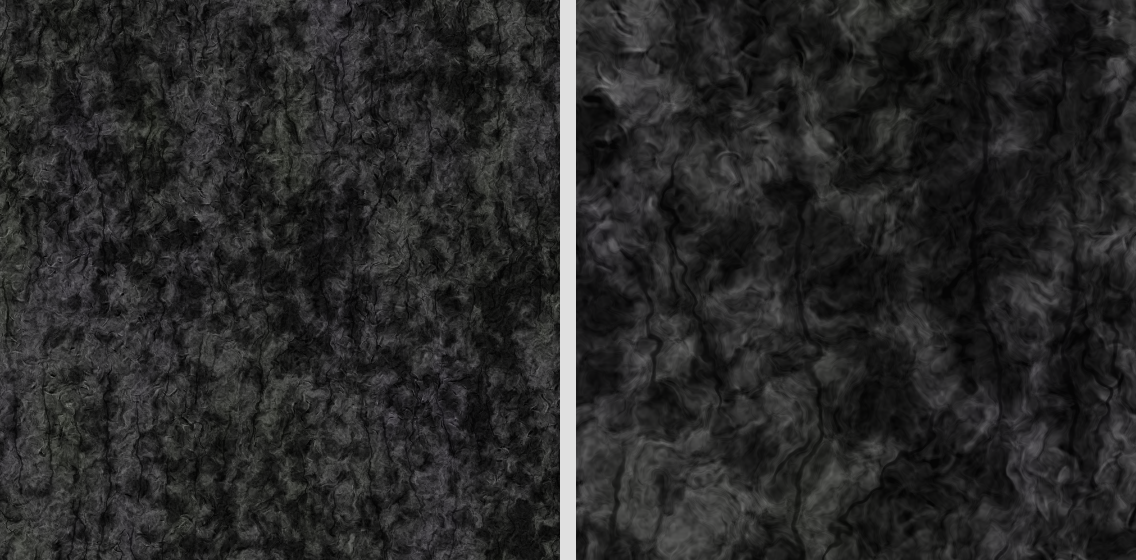
Left: the whole. Right: its middle third, enlarged.
A Shadertoy shader for this texture:

```glsl
#define DARK vec3(0.072, 0.072, 0.071)
#define PALE vec3(0.256, 0.256, 0.254)
#define BLOTCH_SCALE 46.0
#define STREAK_SCALE vec2(27.0, 2.6)
#define GRAIN_SCALE 230.0
#define GRAIN_AMOUNT 0.14
#define RELIEF_AMOUNT 0.30
#define CRACK_AMOUNT 0.6
#define FIBER_AMOUNT 0.13
#define TINT_AMOUNT 0.015

float hash(vec2 p) {
    vec3 q = fract(p.xyx * 0.1031);
    q += dot(q, q.yzx + 33.33);
    return fract((q.x + q.y) * q.z);
}

vec2 hash2(vec2 p) {
    return vec2(hash(p + 17.3), hash(p + 71.9));
}

float noise(vec2 p) {
    vec2 cell = floor(p), f = fract(p);
    f = f * f * (3.0 - 2.0 * f);
    return mix(mix(hash(cell), hash(cell + vec2(1, 0)), f.x),
               mix(hash(cell + vec2(0, 1)), hash(cell + vec2(1, 1)), f.x), f.y);
}

float fbm(vec2 p) {
    float sum = 0.0, weight = 0.5;
    for (int i = 0; i < 4; i++) {
        sum += weight * noise(p);
        p = mat2(0.8, 0.6, -0.6, 0.8) * p * 2.03 + 19.7;
        weight *= 0.6;
    }
    return sum / 1.088;
}

// Streaks keep their axis, so their octaves are not rotated
float streakNoise(vec2 p) {
    return 0.5 * noise(p) + 0.3 * noise(p * 2.1 + 7.0) + 0.2 * noise(p * 4.3 + 3.0);
}

// Thin, nearly vertical lines, broken into short runs
float cracks(vec2 p, vec2 warp) {
    float sum = 0.0;
    for (int i = 0; i < 3; i++) {
        float k = float(i), columns = 8.0 + 5.0 * k;
        float wander = noise(p * vec2(4.0, 7.0) + 13.0 * k) * 0.9 + warp.x * 0.5;
        float x = p.x * columns + wander + 0.37 * k;
        float off = abs(fract(x) - 0.5) / columns;
        float line = 1.0 - smoothstep(0.0006, 0.0032, off);
        float run = smoothstep(0.5, 0.68, noise(p * vec2(15.0, 13.0) + 50.0 + 23.0 * k));
        float margin = 0.3 * (1.0 - smoothstep(0.0, 0.012, off));
        sum = max(sum, max(line, margin) * run);
    }
    return sum;
}

// Short bent flakes: a light edge with a shadow beside it
float fibers(vec2 p, float cells) {
    vec2 q = p * cells, home = floor(q);
    float sum = 0.0;
    for (int y = -1; y <= 1; y++)
    for (int x = -1; x <= 1; x++) {
        vec2 cell = home + vec2(x, y);
        vec2 rnd = hash2(cell);
        float angle = 6.2832 * hash(cell + 5.1);
        vec2 d = q - cell - rnd;
        vec2 axis = vec2(cos(angle), sin(angle));
        float along = dot(d, axis);
        float across = dot(d, vec2(-axis.y, axis.x)) + (rnd.x - 0.5) * 1.8 * along * along;
        float halfLength = 0.2 + 0.45 * rnd.y;
        float ends = 1.0 - smoothstep(0.4 * halfLength, halfLength, abs(along));
        float light = 1.0 - smoothstep(0.01, 0.09, abs(across));
        float shade = 1.0 - smoothstep(0.02, 0.12, abs(across + 0.13));
        sum += ends * (light - 0.9 * shade) * smoothstep(0.3, 0.9, hash(cell + 9.4));
    }
    return sum;
}

void mainImage(out vec4 fragColor, in vec2 fragCoord) {
    vec2 p = fragCoord / iResolution.y;
    vec2 warp = vec2(fbm(p * 24.0 + 3.0), fbm(p * 24.0 + 40.0)) - 0.5;

    // Sooty blotches over broad patches and vertical stains
    float blotch = fbm(p * BLOTCH_SCALE * vec2(1.0, 0.88) + warp * 1.2) - 0.5;
    float broad = fbm(p * vec2(5.5, 3.6) + 11.0) - 0.5;
    float streak = streakNoise(p * STREAK_SCALE + warp * 0.6) - 0.5;
    float cover = 1.6 * blotch + 0.75 * broad + 0.6 * streak;
    float pale = smoothstep(-0.42, 0.40, cover);
    vec3 color = mix(DARK, PALE, pale);

    // Embossed crust and fine grain
    vec2 crust = p * vec2(120.0, 90.0) + warp * 6.0;
    float relief = fbm(crust) - fbm(crust + vec2(0.4, -0.5));
    float grain = noise(p * GRAIN_SCALE) + noise(p * GRAIN_SCALE * 1.9 + 8.0) - 1.0;
    color += (RELIEF_AMOUNT * relief + 0.5 * GRAIN_AMOUNT * grain) * (0.45 + 0.55 * pale);

    // Flakes gather in rough zones
    float rough = smoothstep(0.35, 0.65, fbm(p * vec2(9.0, 7.0) + 63.0));
    float flakes = fibers(p + warp * 0.010, 40.0) + 0.8 * fibers(p + warp * 0.008 + 2.0, 66.0);
    color += FIBER_AMOUNT * flakes * (0.2 + 0.8 * rough) * (0.45 + 0.55 * pale);
    color *= 1.0 - CRACK_AMOUNT * cracks(p, warp);

    // Faint warm and violet tints
    float tint = (fbm(p * vec2(8.0, 4.0) + 90.0) - 0.5) * 3.0;
    color += TINT_AMOUNT * tint * vec3(0.2, -0.35, 1.0) * (0.3 + pale);
    fragColor = vec4(clamp(color, 0.018, 1.0), 1.0);
}
```
